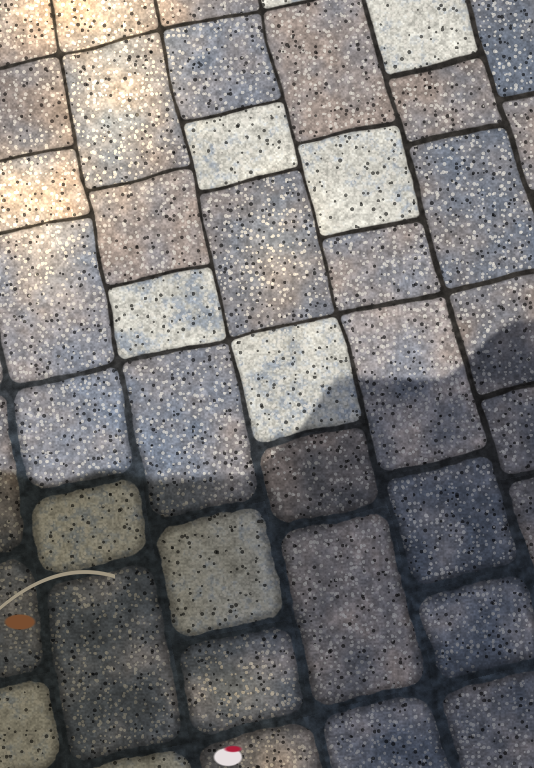
A WebGL 1 fragment shader for this texture:

```glsl
precision highp float;
uniform vec2 u_resolution;

float hash(vec2 p) {
  return fract(sin(dot(p, vec2(127.1, 311.7))) * 43758.5453);
}

float noise(vec2 p) {
  vec2 i = floor(p), f = fract(p);
  f = f * f * (3.0 - 2.0 * f);
  return mix(mix(hash(i), hash(i + vec2(1, 0)), f.x),
             mix(hash(i + vec2(0, 1)), hash(i + vec2(1, 1)), f.x), f.y);
}

float fbm(vec2 p) {
  float sum = 0.0, amp = 0.53;
  for (int i = 0; i < 4; i++) {
    sum += amp * noise(p);
    p = p * 2.1 + 7.3;
    amp *= 0.5;
  }
  return sum;
}

float glow(vec2 p, vec2 center, vec2 size) {
  vec2 q = (p - center) / size;
  return exp(-dot(q, q));
}

float roundBox(vec2 p, vec2 halfSize, float radius) {
  vec2 q = abs(p) - halfSize + radius;
  return length(max(q, 0.0)) + min(max(q.x, q.y), 0.0) - radius;
}

// Soft-edged ellipse used for fallen debris
float blob(vec2 p, vec2 center, vec2 size, float px) {
  float d = (length((p - center) / size) - 1.0) * min(size.x, size.y);
  return 1.0 - smoothstep(-px, px, d);
}

void main() {
  // Canvas is 7.68 units tall, y runs downwards
  float px = 7.68 / u_resolution.y;
  vec2 p = vec2(gl_FragCoord.x, u_resolution.y - gl_FragCoord.y) * px;
  vec2 bent = p + 0.05 * (vec2(noise(p * 2.3), noise(p * 2.3 + 40.0)) - 0.5);

  // Fanned columns, each cycling long, square and short stones
  float columnWidth = 1.04 + 0.033 * bent.y;
  float u = (bent.x - 0.5 - 0.19 * bent.y) / columnWidth;
  float column = floor(u);
  float along = bent.y + 0.22 * bent.x - 0.67;
  float shift = 0.46 * mod(column, 2.0);
  float s = along * (0.3345 - 0.0077 * along) + shift;
  float f = fract(s);
  vec2 span = f < 0.46 ? vec2(0, 0.46) : f < 0.77 ? vec2(0.46, 0.77) : vec2(0.77, 1);
  float center = floor(s) + 0.5 * (span.x + span.y);
  float stretch = 1.0 / (0.3345 - 0.0154 * along);
  vec2 local = vec2((u - column - 0.5) * columnWidth, (s - center) * stretch);
  vec2 halfSize = 0.5 * vec2(columnWidth, (span.y - span.x) * stretch);
  vec2 id = vec2(column, floor(center * 20.0));

  // Joints widen and corners round off towards the bottom
  float age = smoothstep(3.2, 5.4, p.y + 0.5 - 0.22 * p.x);
  float gap = mix(0.016, 0.047, age) + 0.012 * smoothstep(3.0, 4.5, p.x);
  float d = roundBox(local, halfSize - gap, mix(0.05, 0.2, age));
  d += mix(0.018, 0.045, age) * (fbm(p * 9.0) - 0.5);

  // Stone body, with pale stones along diagonal bands
  float blotch = fbm(p * 2.6 + id * 3.7);
  float grain = fbm(p * 17.0);
  vec3 col = mix(vec3(0.43, 0.46, 0.51), vec3(0.57, 0.52, 0.49),
                 clamp(hash(id) * 0.8 + (blotch - 0.5) * 1.3 + 0.1, 0.0, 1.0));
  col *= 0.92 + 0.2 * hash(id + 9.1);
  float band = mod(center - shift - 0.23 * column, 0.735);
  float pale = step(abs(band - 0.17), 0.05);
  vec3 paleCol = mix(vec3(0.79, 0.78, 0.74), vec3(0.48, 0.51, 0.55),
                     0.85 * smoothstep(0.45, 0.72, 0.5 * blotch + 0.5 * grain));
  col = mix(col, paleCol, pale);
  col *= 0.77 + 0.46 * grain;
  col *= 0.87 + 0.26 * noise(p * 55.0);

  // Light aggregate specks and dark pits
  for (int i = 0; i < 3; i++) {
    float scale = 9.0 + 5.0 * float(i);
    vec2 cell = floor(p * scale + float(i) * 3.3);
    vec2 q = fract(p * scale + float(i) * 3.3) - 0.5;
    q -= 0.6 * (vec2(hash(cell), hash(cell + 17.0)) - 0.5);
    float pick = hash(cell + 31.0);
    float r = 0.008 + 0.012 * hash(cell + 53.0);
    float dot1 = 1.0 - smoothstep(r - px * 0.6, r + px * 0.6, length(q) / scale);
    col = mix(col, vec3(0.84, 0.82, 0.78), dot1 * 0.65 * step(0.66, pick));
    col *= 1.0 - 0.55 * dot1 * step(pick, 0.1);
  }

  // Worn bevel
  float bevel = smoothstep(0.0, mix(0.04, 0.11, age), -d);
  col *= mix(mix(0.86, 0.68, age), 1.0, bevel);

  // Joint filling
  vec3 joint = mix(vec3(0.19, 0.18, 0.17), vec3(0.23, 0.26, 0.29), age);
  joint *= 0.5 + 0.9 * grain;
  col = mix(col, joint, smoothstep(-px, px, d));

  // Damp shadow with a stepped border
  float border = 4.83 - 1.15 * smoothstep(2.4, 3.5, p.x)
               - 0.6 * smoothstep(4.4, 5.2, p.x) + 0.3 * (noise(p * 1.9) - 0.5);
  float damp = smoothstep(-0.05, 0.06, p.y - border);
  vec3 dampTint = mix(vec3(0.62, 0.60, 0.54), vec3(0.62, 0.64, 0.69),
                      smoothstep(1.0, 4.5, p.x + blotch));
  col *= mix(vec3(1.08), dampTint * (0.72 + 0.55 * blotch), damp);

  // Warm dappled sunlight
  float sun = glow(p, vec2(1.15, 0.95), vec2(0.55, 0.75))
            + glow(p, vec2(0.2, 1.95), vec2(0.75, 0.42))
            + glow(p, vec2(0.7, 0.05), vec2(0.95, 0.42))
            + 0.5 * glow(p, vec2(0.45, 2.6), vec2(0.35, 0.5))
            + 0.45 * glow(p, vec2(2.75, 2.5), vec2(0.4, 0.6))
            + 0.8 * glow(p, vec2(2.4, 6.9), vec2(0.5, 0.32))
            + 0.8 * glow(p, vec2(2.75, 7.6), vec2(0.4, 0.3));
  col *= 1.0 + min(sun, 1.1) * vec3(0.76, 0.62, 0.38);

  // Twig, dry leaf and petal
  float twig = abs(p.y - 5.72 - 0.5 * (p.x - 0.85) * (p.x - 0.85));
  twig = (1.0 - smoothstep(0.012, 0.012 + px * 1.5, twig)) * step(p.x, 1.15);
  col = mix(col, vec3(0.62, 0.58, 0.50), twig);
  col = mix(col, vec3(0.46, 0.30, 0.19), blob(p, vec2(0.2, 6.22), vec2(0.15, 0.075), px));
  col = mix(col, vec3(0.90, 0.87, 0.87), blob(p, vec2(2.28, 7.57), vec2(0.14, 0.09), px));
  col = mix(col, vec3(0.65, 0.13, 0.22), blob(p, vec2(2.33, 7.49), vec2(0.08, 0.03), px));

  gl_FragColor = vec4(clamp(col, 0.0, 1.0), 1.0);
}
```
